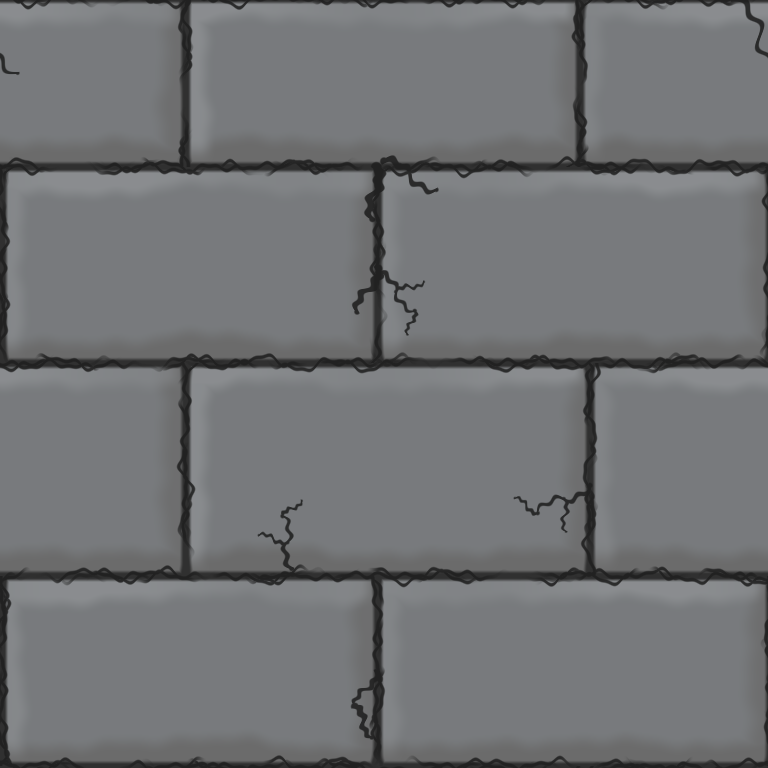
A WebGL 1 fragment shader for this texture:

```glsl
precision highp float;
// Grey stone wall: four courses of two bricks each, in running bond, seamless.
// Each brick has a painted bevel from edge distances; dark joints are overgrown
// with wandering hairline strands (layered sines), and a few forked cracks.

uniform vec2 u_resolution;

const float TAU = 6.2831853;

// Layered sines, periodic over the canvas, roughly -1 to 1
float wave(float t, float seed) {
  return (sin(TAU * 5.0 * t + seed) + sin(TAU * 11.0 * t + seed * 2.3)
    + 0.8 * sin(TAU * 23.0 * t + seed * 4.1) + 0.5 * sin(TAU * 41.0 * t + seed * 5.7)) / 2.8;
}

// Thin strands that weave about a joint; d is the signed distance from it
float strands(float d, float t, float seed, float spread) {
  float ink = 0.0;
  for (int i = 0; i < 4; i++) {
    float s = seed + float(i) * 2.7;
    float patches = sin(TAU * 2.0 * t + s * 3.0) + sin(TAU * 5.0 * t + s * 5.0);
    float line = smoothstep(0.0036, 0.001, abs(d - spread * wave(t, s)));
    ink = max(ink, line * smoothstep(-0.2, 0.5, patches));
  }
  return ink;
}

// Crooked stroke from a to b that thins toward its end
float stroke(vec2 p, vec2 a, vec2 b, float width) {
  vec2 run = b - a;
  float h = clamp(dot(p - a, run) / dot(run, run), 0.0, 1.0);
  float bend = 0.09 * sin(TAU * h) + 0.05 * sin(TAU * 3.0 * h);
  float d = length(p - a - run * h - vec2(-run.y, run.x) * bend);
  float w = width * (1.0 - 0.4 * h);
  return smoothstep(w + 0.0013, w - 0.0013, d);
}

// Crack with a twig at its middle and another at its tip
float fork(vec2 p, vec2 root, vec2 tip) {
  vec2 run = tip - root, side = vec2(-run.y, run.x);
  float ink = stroke(p, root, tip, 0.0035);
  for (int i = 0; i < 2; i++) {
    float k = float(i);
    vec2 knee = root + run * (0.5 + 0.5 * k);
    ink = max(ink, stroke(p, knee, knee + run * 0.22 + side * (0.5 - 0.9 * k), 0.0028));
  }
  return ink;
}

void main() {
  vec2 uv = gl_FragCoord.xy / u_resolution;
  vec2 p = vec2(uv.x, fract(uv.y - 0.002) + 0.002);

  // Course: uneven heights, counted upward
  float row = step(0.25, p.y) + step(0.527, p.y) + step(0.7825, p.y);
  float low = row < 0.5 ? 0.002 : row < 1.5 ? 0.25 : row < 2.5 ? 0.527 : 0.7825;
  float high = row < 0.5 ? 0.25 : row < 1.5 ? 0.527 : row < 2.5 ? 0.7825 : 1.002;

  // Brick: alternate courses are shifted by half a brick
  float odd = mod(row, 2.0);
  float first = mix(0.003, 0.242, odd);
  float second = mix(0.492, 0.775 - 0.0065 * row, odd);
  p.x += step(p.x, first);
  bool isSecond = p.x > second;
  float left = isSecond ? second : first;
  float right = isSecond ? first + 1.0 : second;

  float dl = p.x - left, dr = right - p.x;
  float db = p.y - low, dt = high - p.y;

  // Bevel: shade below and right, light above and left
  float seed = row * 3.1 + left * 7.0;
  float wobbleX = 0.007 * wave(p.x * 0.5, seed) + 0.004 * sin(TAU * 3.0 * p.x + seed);
  float wobbleY = 0.007 * wave(p.y * 0.5, seed + 2.0);
  float shade = max(smoothstep(0.044, 0.018, db + wobbleX),
    0.8 * smoothstep(0.044, 0.012, dr + wobbleY));
  float light = max(smoothstep(0.042, 0.018, dt - wobbleX),
    0.85 * smoothstep(0.037, 0.014, dl - wobbleY));
  light *= 0.8 + 0.3 * sin(TAU * 2.0 * p.x + seed);
  light *= smoothstep(0.0, 0.04, db) * smoothstep(0.0, 0.025, dr);
  vec3 color = mix(vec3(0.47, 0.48, 0.49), vec3(0.42), shade);
  color = mix(color, vec3(0.54, 0.55, 0.56), clamp(light, 0.0, 1.0));

  // Joints, soft at the edge and flared where they meet
  float edgeX = min(dl, dr), edgeY = min(db, dt);
  float flare = 0.008 * exp(-edgeY / 0.009);
  float joint = max(smoothstep(0.0085, 0.0025, edgeY),
    smoothstep(0.0085, 0.0025, edgeX - flare * (0.5 + 0.5 * wave(p.y, seed))));
  color = mix(color, vec3(0.19), joint);

  // Strands along the nearest joint each way
  float level = mod(dt < db ? row + 1.0 : row, 4.0);
  float upright = fract(dl < dr ? left : right);
  float ink = strands(dt < db ? -dt : db, p.x, level * 4.3 + 1.0, 0.011);
  ink = max(ink, strands(dl < dr ? dl : -dr, p.y, upright * 17.0 + row * 5.0, 0.009 + flare));

  // Cracks that leave the joints, with one across the side seam
  vec2 seam = uv + vec2(step(uv.x, 0.2), 0.0);
  ink = max(ink, fork(uv, vec2(0.492, 0.645), vec2(0.54, 0.595)));
  ink = max(ink, fork(uv, vec2(0.768, 0.368), vec2(0.700, 0.332)));
  ink = max(ink, fork(uv, vec2(0.380, 0.260), vec2(0.368, 0.328)));
  ink = max(ink, stroke(uv, vec2(0.492, 0.650), vec2(0.465, 0.594), 0.006));
  ink = max(ink, stroke(uv, vec2(0.490, 0.782), vec2(0.485, 0.715), 0.007));
  ink = max(ink, stroke(uv, vec2(0.500, 0.790), vec2(0.568, 0.753), 0.005));
  ink = max(ink, stroke(uv, vec2(0.490, 0.125), vec2(0.462, 0.080), 0.004));
  ink = max(ink, stroke(uv, vec2(0.462, 0.080), vec2(0.484, 0.040), 0.005));
  ink = max(ink, stroke(seam, vec2(0.955, 1.000), vec2(1.023, 0.905), 0.004));

  gl_FragColor = vec4(mix(color, vec3(0.12), 0.88 * ink), 1.0);
}
```
